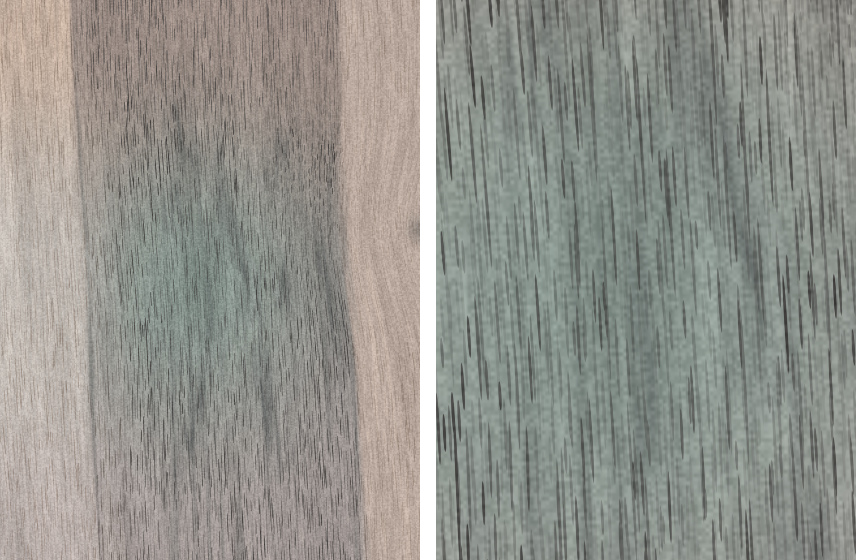
Left: the whole. Right: its middle third, enlarged.
A Shadertoy shader for this texture:

```glsl
const float ASPECT = 0.75;
const vec3 PALE_TOP = vec3(0.770, 0.690, 0.630);
const vec3 PALE_MID = vec3(0.755, 0.730, 0.705);
const vec3 PALE_LOW = vec3(0.735, 0.695, 0.680);
const vec3 PALE_RIGHT = vec3(0.735, 0.670, 0.630);
const vec3 HEART_TOP = vec3(0.625, 0.563, 0.533);
const vec3 HEART_LOW = vec3(0.655, 0.618, 0.605);
const vec3 GREEN_CAST = vec3(0.540, 0.598, 0.570);
const vec3 PORE_HEART = vec3(0.230, 0.220, 0.215);
const vec3 PORE_PALE = vec3(0.470, 0.390, 0.330);
const vec3 SMOKE = vec3(0.310, 0.330, 0.330);
const vec2 KNOT = vec2(0.755, 0.590);
const float LEAN = 0.05;         // sideways drift of the grain over the height
const float HEART_LEFT = 0.128;  // heartwood limits in board space
const float HEART_RIGHT = 0.606;
const float PORE_WIDTH = 0.0009;
const float FIBRE = 0.17;
const float TOOTH = 0.10;
const int PORE_LAYERS = 3;
const int SEAMS = 9;

// Smoky figure lines, each from xy to zw
const vec4 SEAM[SEAMS] = vec4[SEAMS](
    vec4(0.295, 0.84, 0.350, 0.67), vec4(0.370, 0.62, 0.376, 0.34),
    vec4(0.380, 0.40, 0.315, 0.13), vec4(0.395, 0.70, 0.460, 0.41),
    vec4(0.460, 0.40, 0.505, 0.13), vec4(0.515, 0.78, 0.480, 0.65),
    vec4(0.505, 0.56, 0.508, 0.42), vec4(0.315, 0.69, 0.303, 0.57),
    vec4(0.550, 0.66, 0.625, 0.30));

float hash(vec2 p) {
    vec3 q = fract(p.xyx * 0.1031);
    q += dot(q, q.yzx + 33.33);
    return fract((q.x + q.y) * q.z);
}

float noise(vec2 p) {
    vec2 i = floor(p), f = fract(p);
    f = f * f * (3.0 - 2.0 * f);
    return mix(mix(hash(i), hash(i + vec2(1, 0)), f.x),
               mix(hash(i + vec2(0, 1)), hash(i + vec2(1, 1)), f.x), f.y);
}

// Narrow line with a soft halo, fading out at both ends
float seam(vec2 p, vec2 a, vec2 b) {
    vec2 ab = b - a;
    float t = clamp(dot(p - a, ab) / dot(ab, ab), 0.0, 1.0);
    float d = length(p - a - ab * t);
    return 4.0 * t * (1.0 - t) * (0.38 * exp(-d * d / 0.00004) + 0.20 * exp(-d * d / 0.0007));
}

// One layer of tapered vertical dashes, one dash per cell
float pores(vec2 g, vec2 cells, float seed, float blur) {
    vec2 q = g * cells;
    float column = floor(q.x);
    q.y += 17.0 * hash(vec2(column, seed));
    vec2 id = vec2(column, floor(q.y)) + seed * 31.0;
    float center = mix(0.2, 0.8, hash(id + 5.3));
    float reach = mix(0.18, 0.5, hash(id + 9.7));
    float along = (fract(q.y) - 0.5) / reach;
    float taper = sqrt(max(1.0 - along * along, 0.0));
    float d = abs(fract(q.x) - center) / cells.x - PORE_WIDTH * taper;
    float depth = hash(id + 2.1);
    return mix(0.12, 1.0, depth * depth) * smoothstep(0.0, 0.5, taper)
         * (1.0 - smoothstep(-blur, blur, d));
}

void mainImage(out vec4 fragColor, in vec2 fragCoord) {
    vec2 p = fragCoord / iResolution.xy * vec2(ASPECT, 1.0);
    float blur = 0.6 / iResolution.y;

    // Grain space: leaning, nearly straight, bent around the knot
    vec2 toKnot = p - KNOT;
    float bend = exp(-dot(toKnot, toKnot) / 0.022);
    float boardX = p.x - LEAN * (1.0 - p.y);
    vec2 g = vec2(boardX + 0.05 * bend, p.y);
    g.x += 0.010 * (noise(p * vec2(4.0, 2.5)) - 0.5);
    g.x += 0.002 * (noise(p * vec2(30.0, 9.0) + 7.0) - 0.5);

    // Pale sapwood and darker heartwood
    float fray = 0.026 * (noise(g * vec2(90.0, 4.0)) - 0.5);
    float firstStep = mix(0.60, 1.0, smoothstep(0.70, 0.95, p.y));
    float heart = firstStep * smoothstep(-0.012, 0.012, boardX - HEART_LEFT + fray);
    heart += (1.0 - firstStep) * smoothstep(0.14, 0.23, boardX + fray);
    heart *= 1.0 - smoothstep(-0.025, 0.014, boardX - HEART_RIGHT + fray);
    vec3 pale = mix(PALE_LOW, PALE_MID, smoothstep(0.05, 0.40, p.y));
    pale = mix(pale, PALE_TOP, smoothstep(0.55, 0.95, p.y));
    pale = mix(pale, PALE_RIGHT, smoothstep(0.40, 0.60, p.x));
    vec3 core = mix(HEART_LOW, HEART_TOP, smoothstep(0.35, 0.85, p.y));
    vec2 glow = (p - vec2(0.345, 0.49)) / vec2(0.23, 0.25);
    core = mix(core, GREEN_CAST, exp(-dot(glow, glow)));
    vec3 color = mix(pale, core, heart);

    // Soft bands and fine fibre
    float bands = noise(g * vec2(28.0, 1.6)) + 0.8 * noise(g * vec2(75.0, 3.0) + 11.0) - 0.9;
    float fibre = 0.6 * noise(g * vec2(260.0, 22.0)) + 0.4 * noise(g * vec2(150.0, 8.0) + 5.0) - 0.5;
    color *= 1.0 + 0.08 * bands + FIBRE * fibre;

    // Smoky seams broken into fibres, edge streaks and the knot
    float smoke = 0.0;
    vec2 ragged = p + vec2(0.026 * (noise(g * vec2(130.0, 9.0)) - 0.5), 0.0);
    for (int i = 0; i < SEAMS; i++) {
        smoke = max(smoke, seam(ragged, SEAM[i].xy, SEAM[i].zw));
    }
    smoke *= mix(0.4, 1.2, noise(g * vec2(170.0, 10.0) + 21.0));
    float streak = smoothstep(0.60, 0.95, noise(g * vec2(85.0, 3.0) + 40.0));
    smoke += 0.22 * streak * heart * smoothstep(0.95, 0.70, p.y);
    float edge = min(abs(boardX - HEART_LEFT - 0.004 + fray * 0.3),
                     abs(boardX - HEART_RIGHT + 0.012 + fray * 0.3));
    smoke += 0.40 * exp(-edge * edge / 0.000012) * noise(g * vec2(40.0, 9.0));
    smoke += 0.45 * exp(-dot(toKnot, toKnot) / 0.0005);
    color = mix(color, SMOKE, min(smoke, 0.65));

    // Pores, shorter and denser in the flecked patch and by the knot
    vec2 patchOffset = (p - vec2(0.56, 0.72)) / vec2(0.09, 0.12);
    float fleck = exp(-dot(patchOffset, patchOffset));
    float grain = 0.0;
    for (int i = 0; i < PORE_LAYERS; i++) {
        float k = float(i);
        float longPores = pores(g, vec2(112.0 + 37.0 * k, 9.0 + 6.0 * k), k + 1.0, blur);
        float shortPores = pores(g, vec2(100.0 + 33.0 * k, 34.0 + 7.0 * k), k + 8.0, blur);
        grain = max(grain, mix(longPores, shortPores, clamp(fleck + bend, 0.0, 1.0)));
    }
    float density = mix(0.60, 1.10, noise(g * vec2(24.0, 4.0) + 3.0));
    float strength = mix(0.55, 0.92, heart) * density + 0.10 * fleck;
    color = mix(color, mix(PORE_PALE, PORE_HEART, heart), min(grain * strength, 1.0));

    // Fine surface tooth
    color += TOOTH * (noise(p * 430.0) - 0.5);
    fragColor = vec4(clamp(color, 0.0, 1.0), 1.0);
}
```
